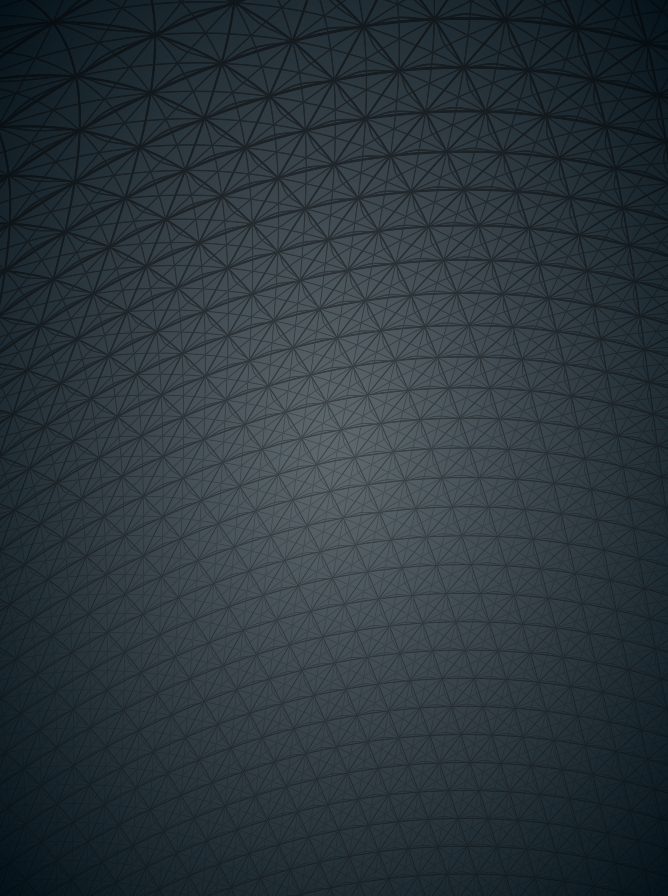
This background is drawn by a Shadertoy shader. Its source:

```glsl
// A dark slate backdrop: a soft central glow under a bent triangular mesh.
// The plane is warped into lattice coordinates; triangle edges, their bowed
// twins and the thin medians are then drawn as repeated line families.

// Glow, from the centre outwards
const vec3 GLOW_COLOR = vec3(0.390, 0.432, 0.450);
const vec3 GLOW_FALLOFF = vec3(0.263, 0.258, 0.248);
const vec2 GLOW_CENTER = vec2(0.505, 0.500);
const float GLOW_SOFTNESS = 0.012;

// Mesh warp, in units of the canvas height
const float ARC_PEAK_X = 0.147;
const float ARC_BEND = 0.674;
const float ROW_SCALE = 0.195;
const float ROW_COUNT = 6.25;
const float ROW_DRIFT = 0.38;
const float COLUMN_AXIS_X = -0.0745;
const float COLUMN_MIN = 0.0286;
const float COLUMN_GROWTH = 0.0534;
const float COLUMN_DECAY = 0.378;
const float COLUMN_SHEAR = 12.36;
const vec2 MESH_PHASE = vec2(0.10, 0.68);

// Ink
const float EDGE_NEAR = 0.0017;
const float EDGE_FAR = 0.0007;
const float MEDIAN_RATIO = 0.55;
const float TWIN_BOW = 0.085;
const float INK_NEAR = 0.48;
const float INK_FAR = 0.30;
const float PI = 3.14159265;

// Depth down the sheet, measured along the arched rows
float sheetDepth(vec2 p) {
    float fromPeak = p.x - ARC_PEAK_X;
    return 1.0 - p.y - ARC_BEND * fromPeak * fromPeak;
}

// Lattice coordinates: x counts columns, y counts rows
vec2 meshCoords(vec2 p, float depth) {
    float row = ROW_COUNT * log(1.0 + exp(depth / ROW_SCALE)) + ROW_DRIFT * depth;
    float width = COLUMN_MIN + COLUMN_GROWTH * exp(-depth / COLUMN_DECAY);
    float column = (p.x - COLUMN_AXIS_X) / width - COLUMN_SHEAR * depth;
    return vec2(column, row) - MESH_PHASE;
}

// Smooth lines where the field is a whole number
float gridLine(float field, float halfWidth) {
    float slope = length(vec2(dFdx(field), dFdy(field)));
    float pixels = abs(fract(field + 0.5) - 0.5) / max(slope, 1e-5);
    float radius = halfWidth * iResolution.y;
    float reach = max(radius, 0.5);
    float coverage = min(1.0, 2.0 * radius);
    return coverage * (1.0 - smoothstep(reach - 0.5, reach + 0.5, pixels));
}

// A straight edge joined at its nodes by a bowed twin
float doubleEdge(float field, float along, float halfWidth) {
    float bow = sin(PI * along);
    float twin = field + TWIN_BOW * bow * bow;
    return max(gridLine(field, halfWidth), 0.85 * gridLine(twin, halfWidth * 0.7));
}

float meshInk(vec2 m, float halfWidth) {
    float edges = doubleEdge(m.y, m.x, halfWidth);
    edges = max(edges, doubleEdge(m.x, m.y, halfWidth * 0.8));
    edges = max(edges, gridLine(m.x + m.y, halfWidth * 0.8));

    float thin = halfWidth * MEDIAN_RATIO;
    float medians = gridLine(m.x - m.y, thin);
    medians = max(medians, gridLine(m.x + 2.0 * m.y, thin));
    medians = max(medians, gridLine(2.0 * m.x + m.y, thin));
    return max(edges, 0.8 * medians);
}

void mainImage(out vec4 fragColor, in vec2 fragCoord) {
    vec2 uv = fragCoord / iResolution.xy;
    vec2 p = vec2((fragCoord.x - 0.5 * iResolution.x) / iResolution.y, uv.y);

    // Glow fading to the corners
    vec2 offset = 2.0 * (uv - GLOW_CENTER);
    float radius = sqrt(dot(offset, offset) + GLOW_SOFTNESS);
    vec3 color = max(GLOW_COLOR - GLOW_FALLOFF * radius, vec3(0.0));

    // Mesh, heavier at the top left and finer below
    float depth = sheetDepth(p);
    float far = smoothstep(-0.1, 0.65, depth);
    float ink = meshInk(meshCoords(p, depth), mix(EDGE_NEAR, EDGE_FAR, far));
    color *= 1.0 - ink * mix(INK_NEAR, INK_FAR, far);

    fragColor = vec4(color, 1.0);
}
```
